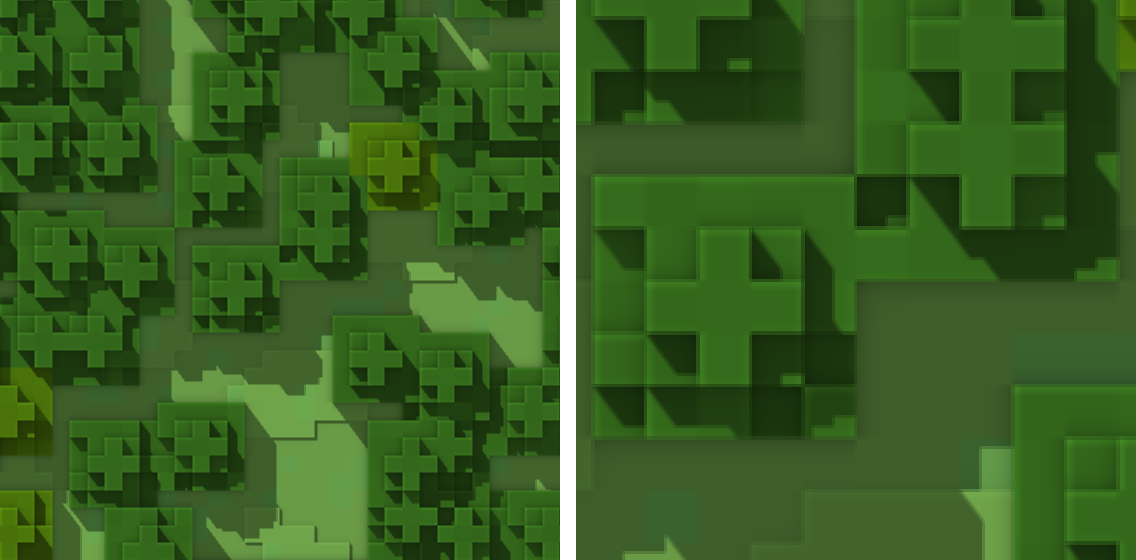
Left: the whole. Right: its middle third, enlarged.
A WebGL 1 fragment shader for this pattern:

```glsl
precision highp float;
// A blocky forest seen from straight above: scattered stepped tree crowns
// over low terraces form a height field. A grid walk toward the sun at the
// upper left casts the shadows; height steps get pale rims and soft creases.
uniform vec2 u_resolution;

const vec2 SUN = vec2(-0.6, 0.8);

float hash(vec2 p) {
  return fract(sin(dot(p, vec2(127.1, 311.7))) * 43758.545);
}

// Height of one block column (x) and its kind (y): 0 grass, 1 leaf, 2 olive leaf
vec2 column(vec2 b) {
  float terrace = sin(b.x * 0.43 + 2.0 * sin(b.y * 0.31)) + sin(b.y * 0.52 + b.x * 0.17);
  vec2 best = vec2(0.25 * step(0.5, terrace), 0.0);
  vec2 first = floor((b - 2.0) / 5.0);
  for (int j = 0; j < 2; j++) {
    for (int i = 0; i < 2; i++) {
      vec2 c = first + vec2(float(i), float(j));
      float density = 0.77 + 0.25 * sin(c.x * 1.3 + 1.7) * sin(c.y * 1.1 + 0.6);
      if (hash(c + 3.7) > density) continue;
      vec2 center = c * 5.0 + floor(4.0 * vec2(hash(c + 11.3), hash(c + 27.9)));
      vec2 a = abs(b - center);
      float ring = max(a.x, a.y);
      if (ring > 2.5) continue;

      // Wide lower crown, a 3 by 3 layer, and a raised plus on top
      float h = 3.0 + floor(2.5 * hash(c + 41.1));
      float rough = hash(b + 0.37 * c);
      if (a.x + a.y < 1.5) h += 2.0;
      else if (ring < 1.5) h += step(0.45, rough);
      else h -= step(a.x + a.y > 3.5 ? 0.65 : 0.88, rough);
      if (h > best.x) best = vec2(h, 1.0 + step(0.9, hash(c + 63.5)));
    }
  }
  return best;
}

// 1 in sunlight, 0 where a column on the way to the sun is taller than the ray
float sunlight(vec2 p, float h) {
  vec2 c = floor(p);
  vec2 next = (c + step(0.0, SUN) - p) / SUN;
  for (int i = 0; i < 12; i++) {
    float t = min(next.x, next.y);
    if (next.x < next.y) {
      c.x += sign(SUN.x);
      next.x += 1.0 / abs(SUN.x);
    } else {
      c.y += sign(SUN.y);
      next.y += 1.0 / abs(SUN.y);
    }
    if (h + t > 8.0) break;
    if (column(c).x > h + t + 0.02) return 0.0;
  }
  return 1.0;
}

// Brightness change close to one block edge, from the height step across it
float edgeTone(float rise, float dist, float rim) {
  if (rise > 0.05) return -0.2 * min(rise, 1.0) * exp(-dist * 5.0);
  if (rise < -0.05) return rim * min(-rise, 1.0) * (1.0 - smoothstep(0.06, 0.2, dist));
  return 0.0;
}

vec3 shade(vec2 p) {
  vec2 b = floor(p), f = p - b;
  vec2 here = column(b);
  float lit = sunlight(p, here.x);

  vec3 color;
  if (here.y < 0.5) {
    color = mix(vec3(0.245, 0.37, 0.163), vec3(0.412, 0.605, 0.275), lit);
    color *= 1.0 + 0.25 * here.x;
    color += vec3(-0.02, 0.015, 0.015) * step(0.88, hash(b + 5.1));
  } else {
    vec3 leaf = here.y < 1.5 ? vec3(0.2, 0.405, 0.105) : vec3(0.29, 0.455, 0.04);
    float dim = 0.54 + 0.1 * step(0.65, hash(b + 8.3));
    color = leaf * mix(dim, 1.0, lit) * (0.97 + 0.06 * hash(b + 19.0));
  }

  float tone = edgeTone(column(b + vec2(-1.0, 0.0)).x - here.x, f.x, 0.16)
             + edgeTone(column(b + vec2(0.0, 1.0)).x - here.x, 1.0 - f.y, 0.16)
             + edgeTone(column(b + vec2(1.0, 0.0)).x - here.x, 1.0 - f.x, 0.07)
             + edgeTone(column(b + vec2(0.0, -1.0)).x - here.x, f.y, 0.05);
  return color * (1.0 + tone);
}

void main() {
  // 32 blocks across the canvas
  vec2 p = 32.0 * gl_FragCoord.xy / min(u_resolution.x, u_resolution.y) + 0.01;

  // Four samples soften the edges
  vec3 sum = vec3(0.0);
  for (int k = 0; k < 4; k++) {
    vec2 corner = vec2(mod(float(k), 2.0), floor(float(k) / 2.0)) - 0.5;
    sum += shade(p + 0.06 * corner);
  }
  gl_FragColor = vec4(sum / 4.0, 1.0);
}
```
